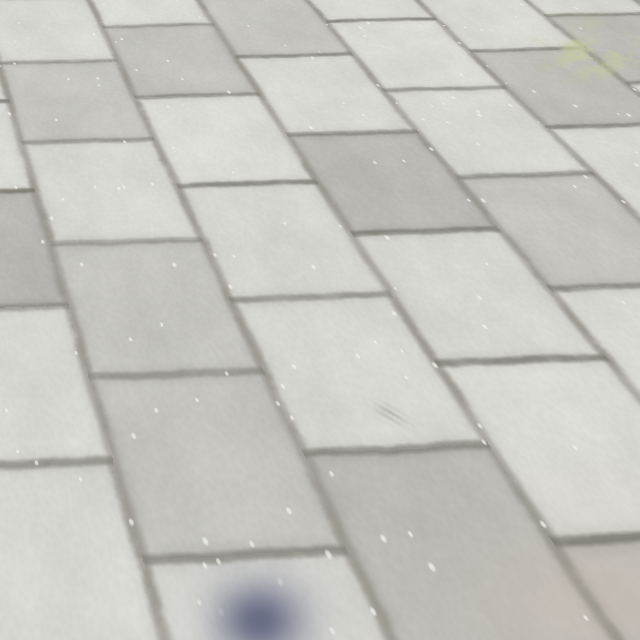
This texture is drawn by a three.js fragment shader. Its source:

```glsl
varying vec2 vUv;

const vec2 VANISHING = vec2(-0.303, 1.9375);
const float COLUMN_WIDTH = 0.182;
const float COLUMN_SHIFT = 1.593;
const float ROW_SHIFT = 9.272;
const float ROW_DENSITY = 9.609;
const float ROW_TILT = 0.0253;
const float SIDE_JOINT = 0.052;
const float END_JOINT = 0.042;
const float MOTTLE_AMOUNT = 0.022;
const float GRAIN_AMOUNT = 0.022;
const vec2 SPECK_DENSITY = vec2(9.0, 6.0);
const vec3 LIGHT_STONE = vec3(0.845, 0.845, 0.825);
const vec3 DARK_STONE = vec3(0.738, 0.735, 0.715);
const vec3 SIDE_DIRT = vec3(0.60, 0.59, 0.555);
const vec3 END_DIRT = vec3(0.50, 0.495, 0.46);
const vec3 SPECK = vec3(0.95, 0.95, 0.93);
const vec3 MOSS = vec3(0.78, 0.80, 0.62);
const vec3 WARM_DUST = vec3(0.79, 0.75, 0.71);
const vec3 SHADOW = vec3(0.35, 0.37, 0.48);

float hash(vec2 p) {
  return fract(sin(dot(p, vec2(127.1, 311.7))) * 43758.5);
}

// Nearest feature point: distance and its random value
vec2 cellular(vec2 p) {
  vec2 cell = floor(p);
  vec2 nearest = vec2(8.0, 0.0);
  for (int y = -1; y <= 1; y++) {
    for (int x = -1; x <= 1; x++) {
      vec2 id = cell + vec2(float(x), float(y));
      vec2 point = id + vec2(hash(id), hash(id + 19.3));
      float d = length(p - point);
      if (d < nearest.x) nearest = vec2(d, hash(id + 47.7));
    }
  }
  return nearest;
}

float layeredSines(vec2 p) {
  float sum = 0.0;
  float amplitude = 0.6;
  for (int i = 0; i < 5; i++) {
    sum += amplitude * sin(p.x + 1.4 * sin(p.y * 0.8)) * cos(p.y + 1.1 * sin(p.x * 0.7));
    p = mat2(1.6, 1.2, -1.2, 1.6) * p + 2.7;
    amplitude *= 0.65;
  }
  return sum;
}

float blob(vec2 p, vec2 center, vec2 radius) {
  vec2 d = (p - center) / radius;
  return exp(-dot(d, d));
}

// Two interleaved waves spread the dark stones over the bond
float stoneDarkness(vec2 id) {
  float odd = mod(id.x, 2.0);
  float center = mix(0.8 * id.x - 0.3, id.x + 2.0, odd);
  float period = mix(2.85, 4.0, odd);
  float wave = cos(6.28318 * (id.y - center) / period);
  return smoothstep(0.0, 0.5, wave) * (0.7 + 0.5 * hash(id));
}

void main() {
  // Ground plane in perspective: columns across, rows toward the viewer
  float depth = VANISHING.y - vUv.y;
  vec2 ground = vec2((vUv.x - VANISHING.x) / (COLUMN_WIDTH * depth) - COLUMN_SHIFT,
                     ROW_SHIFT - ROW_DENSITY * (1.0 - ROW_TILT * vUv.x) / depth);
  vec2 wobble = vec2(layeredSines(ground.yx * 9.0), layeredSines(ground * 7.0));
  vec2 bond = ground + 0.009 * wobble;

  // Running bond: odd columns slide by half a stone
  float column = floor(bond.x);
  bond.y -= 0.5 * mod(column, 2.0);
  vec2 id = vec2(column, floor(bond.y));
  vec2 local = fract(bond);
  vec2 edge = min(local, 1.0 - local);

  // Stone tone, stains and grain
  vec3 color = mix(LIGHT_STONE, DARK_STONE, stoneDarkness(id));
  color += 0.025 * (hash(id + 7.0) - 0.5);
  color += MOTTLE_AMOUNT * layeredSines(ground * vec2(5.0, 4.0) + 20.0 * hash(id + 3.0));
  color += GRAIN_AMOUNT * (cellular(ground * vec2(34.0, 23.0)).x - 0.45);
  color = mix(color, WARM_DUST, 0.55 * blob(vUv, vec2(0.93, 0.06), vec2(0.22, 0.13)));

  // Worn edges and dirty joints
  float wear = 0.5 + 0.5 * sin(wobble.x * 2.0 + ground.y * 5.0);
  float rim = 1.0 - smoothstep(0.0, 0.13, min(edge.x, edge.y));
  color -= 0.05 * rim * rim;
  float side = 1.0 - smoothstep(0.004, SIDE_JOINT, edge.x);
  float end = 1.0 - smoothstep(0.006, END_JOINT, edge.y);
  float endStrength = 0.55 + 0.4 * hash(id + floor(local.y + 0.5) * vec2(0.0, 1.0));
  color = mix(color, SIDE_DIRT, side * (0.6 + 0.3 * wear));
  color = mix(color, END_DIRT, end * endStrength * (0.75 + 0.25 * wear));

  // Pale chips, denser beside the joints
  vec2 chip = cellular(ground * SPECK_DENSITY);
  float nearJoint = 1.0 - smoothstep(0.03, 0.09, edge.x);
  float chosen = step(mix(0.91, 0.78, nearJoint), chip.y);
  float radius = 0.08 + 0.10 * fract(chip.y * 37.0);
  color = mix(color, SPECK, 0.75 * chosen * (1.0 - smoothstep(0.3 * radius, radius, chip.x)));

  // Moss tuft
  float blades = smoothstep(-0.3, 0.7, layeredSines(vUv * vec2(45.0, 75.0)));
  color = mix(color, MOSS, 0.85 * blades * blob(vUv, vec2(0.93, 0.92), vec2(0.075, 0.04)));

  // Small slanted scuff
  vec2 scuff = mat2(0.87, 0.5, -0.5, 0.87) * (vUv - vec2(0.61, 0.353));
  float strokes = 0.6 + 0.4 * sin(scuff.y * 700.0);
  color -= 0.13 * strokes * blob(scuff, vec2(0.0), vec2(0.026, 0.010));

  // Soft cast shadow
  color = mix(color, SHADOW, 0.88 * blob(vUv, vec2(0.405, 0.03), vec2(0.068, 0.06)));
  gl_FragColor = vec4(color, 1.0);
}
```
